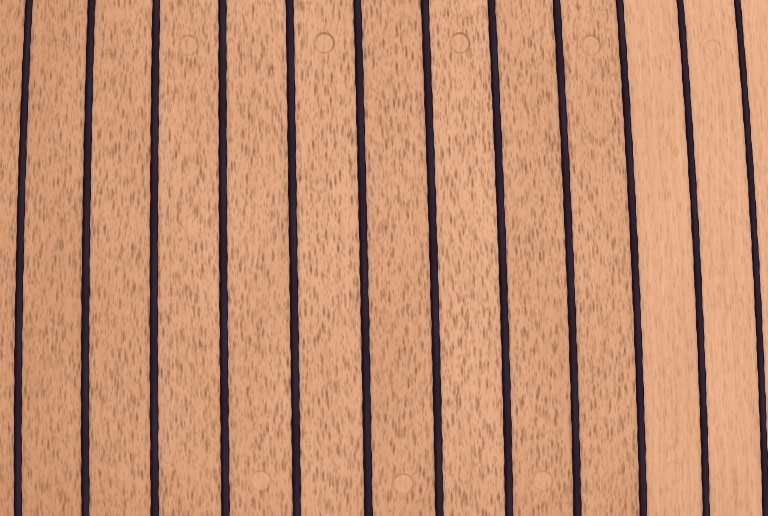
Reproduce this texture procedurally as a WebGL 2 fragment shader.

```glsl
#version 300 es
precision highp float;

uniform vec2 u_resolution;
out vec4 fragColor;

const float PLANKS_ACROSS = 10.97;
const float MIDDLE_SEAM = 5.5;
const float SEAM_HALF_WIDTH = 0.059;
const float PLUG_RADIUS = 0.14;
const vec3 WOOD_LIGHT = vec3(0.92, 0.695, 0.545);
const vec3 WOOD_MID = vec3(0.79, 0.56, 0.41);
const vec3 WOOD_PORE = vec3(0.56, 0.385, 0.28);
const vec3 CAULK_LIGHT = vec3(0.21, 0.16, 0.21);
const vec3 CAULK_DARK = vec3(0.12, 0.075, 0.105);

float hash(vec2 p) {
  vec3 q = fract(vec3(p.xyx) * vec3(0.1031, 0.1030, 0.0973));
  q += dot(q, q.yzx + 33.33);
  return fract((q.x + q.y) * q.z);
}

// Seam coordinate: whole numbers fall on the gently bowed seams
float seamCoordinate(vec2 p, float height) {
  float h2 = height * height;
  float center = 5.771 - 0.117 * height - 0.069 * h2;
  float spacing = 1.0143 - 0.0114 * height - 0.04 * h2;
  float skew = -0.0057 + 0.002 * h2;
  float squeeze = -0.00143;
  float offset = p.x - center;
  float u = offset / spacing;
  for (int i = 0; i < 4; i++) {
    u = (offset - u * u * (skew + squeeze * u)) / spacing;
  }
  return u + MIDDLE_SEAM;
}

// Cellular noise: one soft mark of random strength per cell
float pores(vec2 p, float seed) {
  vec2 cell = floor(p);
  float mark = 0.0;
  for (int y = -1; y <= 1; y++) {
    for (int x = -1; x <= 1; x++) {
      vec2 id = cell + vec2(x, y);
      vec2 key = id + seed * 17.0 + 200.0;
      vec2 jitter = vec2(hash(key), hash(key + 71.3));
      float strength = hash(key + 139.7);
      float d = length(p - id - jitter);
      mark = max(mark, strength * strength * (1.0 - smoothstep(0.1, 0.65, d)));
    }
  }
  return mark;
}

// Long wavering fibres from layered sines
float fibres(vec2 p, float seed) {
  float sway = 0.05 * sin(p.y * 0.9 + seed * 5.0) + 0.015 * sin(p.y * 2.7 + seed * 9.0);
  float x = p.x + sway;
  return 0.45 * sin(x * 31.0 + seed * 3.0 + sin(p.y * 0.8))
       + 0.30 * sin(x * 67.0 + 1.5 * sin(p.y * 1.3 + seed))
       + 0.25 * sin(x * 103.0 + 2.0 * sin(p.y * 0.7 + seed * 2.0));
}

// Broad blotches of tone
float blotches(vec2 p, float seed) {
  return 0.5 * sin(p.x * 3.1 + 1.4 * sin(p.y * 1.1 + seed) + seed * 4.0)
       + 0.5 * sin(p.y * 1.7 + 1.2 * sin(p.x * 4.3 + seed * 2.0));
}

vec3 woodColor(vec2 p, float plank, float shade) {
  float seed = hash(vec2(plank + 20.0, 7.0)) * 6.0;
  float straight = step(8.5, plank);
  float tone = 0.88 + 0.28 * (hash(vec2(plank + 31.0, 3.0)) - 0.5) + 0.15 * straight;
  tone += 0.10 * blotches(p, seed) + mix(0.10, 0.17, straight) * fibres(p, seed) - shade;
  vec3 color = mix(WOOD_MID, WOOD_LIGHT, clamp(tone, -0.35, 1.15));

  float slant = 0.025 * sin(p.y * 0.8 + seed);
  vec2 q = vec2(p.x + slant, p.y);
  float coarse = pores(q * vec2(21.0, 5.0), seed);
  float fine = pores(q * vec2(34.0, 11.0), seed + 3.0);
  float grain = (0.65 * coarse + 0.40 * fine) * mix(1.0, 0.35, straight);
  return mix(color, WOOD_PORE, clamp(grain, 0.0, 0.85));
}

// Round plugs: even planks near the top, odd planks near the bottom
vec3 addPlug(vec3 color, vec2 local, float plank, float y, float aa) {
  float u = plank + 0.5 - MIDDLE_SEAM;
  bool even = mod(plank, 2.0) < 0.5;
  float plugY = even ? 6.76 - 0.004 * u * u : 0.46 + 0.011 * u * u;
  vec2 d = vec2(local.x - 0.5, y - plugY);
  float edge = length(d) - PLUG_RADIUS;
  float visible = mix(0.25, 0.9, exp(-0.012 * u * u * u * u));
  float fill = 1.0 - smoothstep(-aa, aa, edge);
  float rim = 1.0 - smoothstep(0.004, 0.012 + aa, abs(edge));
  float crescent = 0.4 + 0.6 * smoothstep(-0.1, 0.12, d.x + d.y);
  vec3 face = mix(color, WOOD_LIGHT * vec3(0.98, 0.97, 0.96), 0.75);
  color = mix(color, face, fill * visible);
  return mix(color, WOOD_PORE, rim * crescent * visible * (even ? 0.75 : 0.35));
}

void main() {
  vec2 uv = gl_FragCoord.xy / u_resolution;
  float aa = PLANKS_ACROSS / u_resolution.x;
  vec2 p = gl_FragCoord.xy * aa;
  float s = seamCoordinate(p, uv.y);
  float plank = floor(s);

  // Light falls off toward the left and lower corners
  float shade = 0.42 * pow(1.0 - uv.x, 3.0) + 0.25 * pow(1.0 - uv.y, 4.0);
  vec3 color = woodColor(vec2(s, p.y), plank, shade);
  color = addPlug(color, vec2(s - plank, p.y), plank, p.y, aa);

  // Dark caulk with slightly ragged edges and a shadowed left side
  float seam = floor(s + 0.5);
  float across = s - seam;
  float ragged = 0.003 * sin(p.y * 9.0 + seam * 4.0) + 0.003 * sin(p.y * 23.0 + across * 30.0 + seam);
  float edge = abs(across) - SEAM_HALF_WIDTH - ragged;
  color *= 1.0 - 0.16 * exp(-max(edge, 0.0) * 45.0);
  float sheen = smoothstep(-0.045, 0.0, across) * (1.0 - smoothstep(0.035, 0.06, across));
  sheen *= 0.85 + 0.15 * sin(p.y * 3.0 + seam * 2.0);
  vec3 caulk = mix(CAULK_DARK, CAULK_LIGHT, sheen);
  color = mix(caulk, color, smoothstep(-0.6 * aa, 0.6 * aa, edge));

  fragColor = vec4(color, 1.0);
}
```
